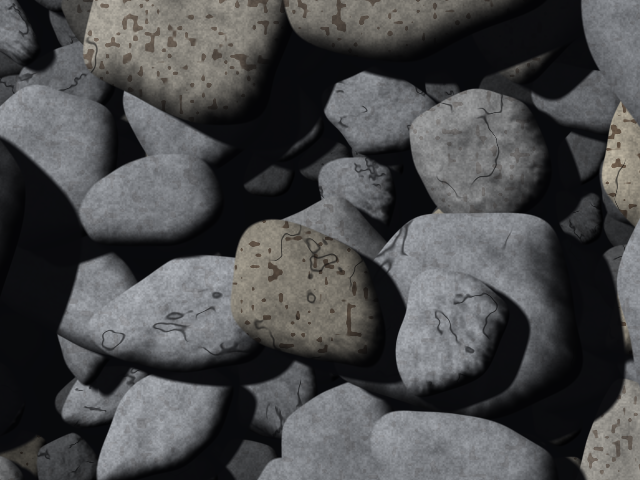
Give the GLSL for this texture, as a WebGL 2 fragment shader.

```glsl
#version 300 es
precision highp float;

uniform vec2 u_resolution;
out vec4 fragColor;

const float TAU = 6.2831853;
const vec3 LIGHT = vec3(-0.50, 0.45, 0.74);
const vec3 SHADE = vec3(0.032, 0.034, 0.044);

float hash(vec2 p) {
    vec3 q = fract(p.xyx * 0.1031);
    q += dot(q, q.yzx + 33.33);
    return fract((q.x + q.y) * q.z);
}

float noise(vec2 p) {
    vec2 i = floor(p), f = fract(p);
    f = f * f * (3.0 - 2.0 * f);
    vec2 e = vec2(0.0, 1.0);
    return mix(mix(hash(i), hash(i + e.yx), f.x),
               mix(hash(i + e.xy), hash(i + e.yy), f.x), f.y);
}

float fbm(vec2 p) {
    float sum = 0.0, amp = 0.5;
    for (int i = 0; i < 4; i++) {
        sum += amp * noise(p);
        p = mat2(1.6, 1.2, -1.2, 1.6) * p + 5.3;
        amp *= 0.5;
    }
    return sum;
}

mat2 rotation(float a) {
    return mat2(cos(a), sin(a), -sin(a), cos(a));
}

// Rounded polygon from a soft maximum of planes: x = field (1 at rim), yz = gradient
vec3 pebble(vec2 p, vec2 seed) {
    float sharp = mix(6.0, 11.0, hash(seed + 3.7));
    float total = 0.0;
    vec2 grad = vec2(0.0);
    for (int i = 0; i < 7; i++) {
        vec2 key = seed + float(i) * vec2(7.3, 3.1);
        float a = TAU * (float(i) + 0.7 * hash(key)) / 7.0;
        vec2 n = vec2(cos(a), sin(a)) / mix(0.88, 1.25, hash(key + 11.9));
        float w = exp(min(sharp * dot(n, p), 60.0));
        total += w;
        grad += w * n;
    }
    return vec3(log(total) / sharp, grad / total);
}

// Rock surface: tint, grain, pits, cracks and diffuse light
vec3 rock(vec2 p, vec2 local, vec2 slope, vec2 seed, float radius) {
    vec2 q = local * 1.6 + seed * 3.7;
    float rough = hash(seed + 21.3);
    float relief = fbm(q);
    vec2 bump = vec2(fbm(q + vec2(0.08, 0.0)), fbm(q + vec2(0.0, 0.08))) - relief;
    vec3 normal = normalize(vec3(slope - bump * mix(1.2, 3.8, rough * rough), 1.0));
    float light = smoothstep(0.0, 0.95, dot(normal, normalize(LIGHT)));

    float tone = mix(0.47, 0.62, hash(seed + 5.1));
    tone *= mix(1.0, 0.6, step(0.87, hash(seed + 8.6)));
    float brown = smoothstep(0.72, 0.95, hash(seed + 14.2));
    vec3 color = tone * mix(vec3(0.98, 1.0, 1.025), vec3(1.04, 0.99, 0.88), brown);

    float grain = noise(p * 290.0) - 0.5 + 0.7 * (noise(p * 130.0 + 9.0) - 0.5);
    color *= 1.0 + 0.17 * grain + 0.30 * (fbm(p * 26.0 + seed) - 0.47);
    float pits = smoothstep(0.74, 0.84, noise(p * 85.0 + seed));
    color *= 1.0 - pits * mix(0.08, 0.5, brown) * vec3(0.85, 1.0, 1.1);

    float vein = abs(fbm(q * 0.8 + 17.0) - 0.48) * radius;
    float crack = (1.0 - smoothstep(0.0, 0.0025, vein)) * smoothstep(0.48, 0.62, noise(q * 1.4));
    color *= 1.0 - 0.55 * crack * step(0.5, rough);
    return color * light + SHADE * 0.5;
}

// Scatter stones on a jittered grid; each one shades, then covers, what lies below
vec3 paintLayer(vec3 below, vec2 p, float cell, float density, float dim, float salt) {
    vec3 color = below;
    float soft = 0.9 / u_resolution.y;
    vec2 home = floor(p / cell + salt);
    for (int k = 0; k < 9; k++) {
        vec2 id = home + vec2(k % 3 - 1, k / 3 - 1);
        vec2 seed = id + salt * 41.0;
        if (hash(seed + 2.2) > density) continue;
        vec2 jitter = vec2(hash(seed + 31.1), hash(seed + 47.5)) - 0.5;
        vec2 d = p - (id + 0.5 + 0.42 * jitter - salt) * cell;
        float radius = cell * mix(0.36, 0.50, hash(seed + 6.4));
        if (dot(d, d) > 5.0 * radius * radius) continue;

        float stretch = mix(1.0, 1.42, pow(hash(seed + 9.9), 1.5));
        vec2 axes = radius * vec2(stretch, 1.0 / stretch);
        mat2 turn = rotation(TAU * hash(seed + 12.8));
        vec2 wobble = 0.12 * radius * (vec2(noise(d / radius * 1.7 + seed),
                      noise(d / radius * 1.7 + seed + 23.0)) - 0.5);

        // Cast shadow, swept away from the light
        vec2 sweep = vec2(0.42, -0.24) * radius;
        float nearField = pebble((d - 0.5 * sweep) * turn / axes, seed).x;
        float farField = pebble((d - sweep) * turn / axes, seed).x;
        float shadow = 1.0 - smoothstep(-0.004, 0.004, (min(nearField, farField) - 1.0) * axes.y);
        color = mix(color, SHADE + 0.03 * color, shadow);

        vec2 local = (d + wobble) * turn / axes;
        vec3 shape = pebble(local, seed);
        float cover = 1.0 - smoothstep(-soft, soft, (shape.x - 1.0) * axes.y);
        if (cover <= 0.0) continue;
        vec2 outward = turn * (shape.yz / axes);
        vec2 slope = outward / (length(outward) + 0.001) * 1.5 * pow(max(shape.x, 0.0), 5.0);
        color = mix(color, dim * rock(p, local, slope, seed, radius), cover);
    }
    return color;
}

void main() {
    vec2 p = gl_FragCoord.xy / u_resolution.y;
    vec3 color = SHADE;
    // Gravel in the gaps, then cobbles, slabs and a few loose stones
    color = paintLayer(color, p, 0.13, 0.90, 0.50, 1.37);
    color = paintLayer(color, p, 0.20, 0.75, 0.85, 2.61);
    color = paintLayer(color, p, 0.32, 0.85, 1.00, 3.23);
    color = paintLayer(color, p, 0.56, 0.55, 1.00, 4.78);
    color = paintLayer(color, p, 0.30, 0.20, 0.97, 5.42);
    fragColor = vec4(color, 1.0);
}
```
